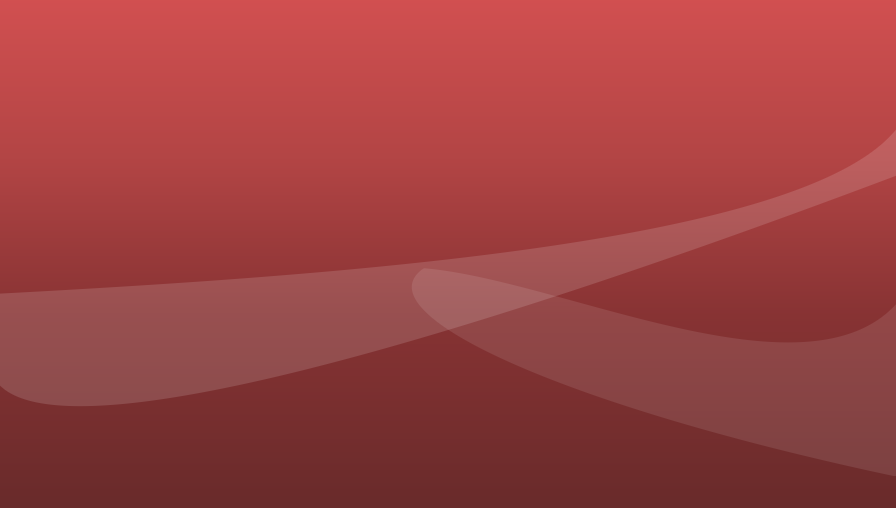
Give the GLSL for this background, as a Shadertoy shader.

```glsl
// Draws a red vertical gradient crossed by two translucent curved ribbons.

const vec3 TOP_RED    = vec3(0.820, 0.312, 0.315);
const vec3 UPPER_RED  = vec3(0.698, 0.268, 0.268);
const vec3 LOWER_RED  = vec3(0.530, 0.199, 0.201);
const vec3 BOTTOM_RED = vec3(0.410, 0.167, 0.167);
const float LOWER_STOP = 0.38;
const float UPPER_STOP = 0.683;
const float LONG_RIBBON_ALPHA  = 0.14;
const float RIGHT_RIBBON_ALPHA = 0.10;

// Cubic Bezier point at parameter t
vec2 bezier(float t, vec2 a, vec2 b, vec2 c, vec2 d) {
    float s = 1.0 - t;
    return s * s * s * a + 3.0 * s * s * t * b + 3.0 * s * t * t * c + t * t * t * d;
}

// Height of a Bezier whose x increases along its length, found by bisection
float curveHeight(float x, vec2 a, vec2 b, vec2 c, vec2 d) {
    float t = 0.5;
    float stepSize = 0.25;
    for (int i = 0; i < 18; i++) {
        t += bezier(t, a, b, c, d).x < x ? stepSize : -stepSize;
        stepSize *= 0.5;
    }
    return bezier(t, a, b, c, d).y;
}

// Antialiased coverage, one where the field is positive
float coverage(float field) {
    float pixelWidth = max(length(vec2(dFdx(field), dFdy(field))), 1e-6);
    return clamp(0.5 + field / pixelWidth, 0.0, 1.0);
}

vec3 backdrop(float y) {
    vec3 color = mix(BOTTOM_RED, LOWER_RED, clamp(y / LOWER_STOP, 0.0, 1.0));
    color = mix(color, UPPER_RED, clamp((y - LOWER_STOP) / (UPPER_STOP - LOWER_STOP), 0.0, 1.0));
    return mix(color, TOP_RED, clamp((y - UPPER_STOP) / (1.0 - UPPER_STOP), 0.0, 1.0));
}

// Ribbon sweeping up across the full width
float longRibbon(vec2 p) {
    float upper = curveHeight(p.x, vec2(0.0, 0.422), vec2(0.391, 0.459),
                              vec2(0.898, 0.523), vec2(1.0, 0.745));
    float lower = curveHeight(p.x, vec2(0.0, 0.241), vec2(0.091, 0.083),
                              vec2(0.651, 0.422), vec2(1.0, 0.654));
    return coverage(upper - p.y) * coverage(p.y - lower);
}

// Ribbon with a rounded tip, falling toward the right
float rightRibbon(vec2 p) {
    float upper = curveHeight(p.x, vec2(0.473, 0.472), vec2(0.625, 0.450),
                              vec2(0.898, 0.206), vec2(1.0, 0.401));
    // The axes are swapped because the tip turns back in x
    float left = curveHeight(p.y, vec2(0.062, 1.0), vec2(0.202, 0.625),
                             vec2(0.385, 0.401), vec2(0.472, 0.473));
    return coverage(upper - p.y) * coverage(p.x - left);
}

void mainImage(out vec4 fragColor, in vec2 fragCoord) {
    vec2 p = fragCoord / iResolution.xy;
    vec3 color = backdrop(p.y);
    color = mix(color, vec3(1.0), LONG_RIBBON_ALPHA * longRibbon(p));
    color = mix(color, vec3(1.0), RIGHT_RIBBON_ALPHA * rightRibbon(p));
    fragColor = vec4(color, 1.0);
}
```
